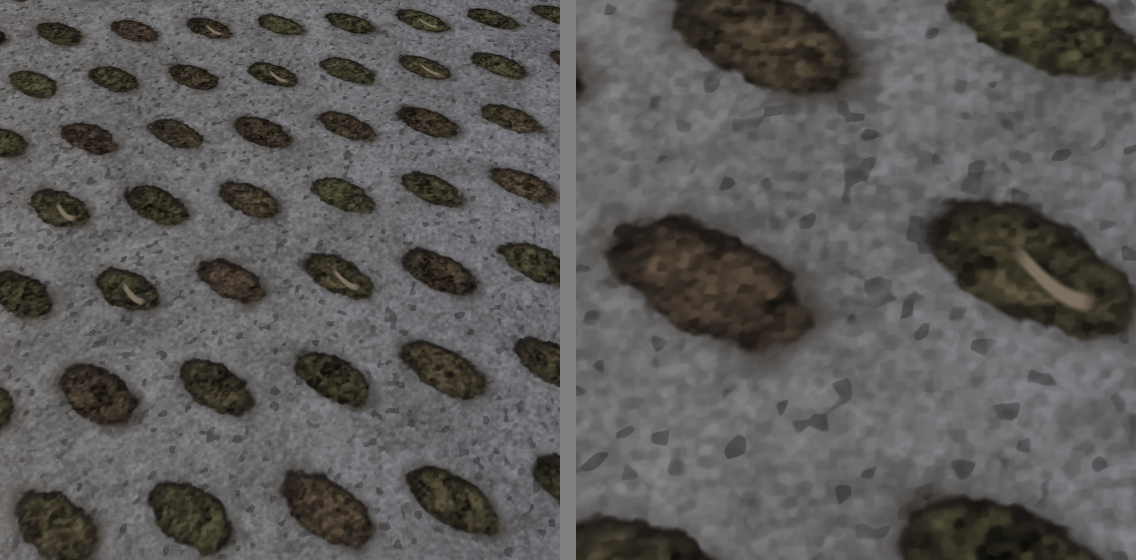
Left: the whole. Right: its middle third, enlarged.
A Shadertoy shader for this texture:

```glsl
// A weathered grey slab pierced by rows of slanted oval holes, seen in perspective.
// An inverse projection maps the canvas to a unit lattice with one oval per cell;
// smooth cellular noise adds grain, worn rims, soil in the holes and stains.

const vec3 SLAB_DARK  = vec3(0.31, 0.305, 0.30);
const vec3 SLAB_LIGHT = vec3(0.505, 0.505, 0.52);
const vec3 STAIN      = vec3(0.25, 0.235, 0.215);
const vec3 SOIL_BROWN = vec3(0.225, 0.185, 0.155);
const vec3 SOIL_MOSS  = vec3(0.215, 0.21, 0.15);
const vec3 RIM_SHADE  = vec3(0.10, 0.09, 0.085);
const vec3 STRAW      = vec3(0.48, 0.43, 0.37);

float hash(vec2 p) {
    vec3 q = fract(vec3(p.xyx) * 0.1031);
    q += dot(q, q.yzx + 33.33);
    return fract((q.x + q.y) * q.z);
}

// Cellular noise: random cell values blended by distance to jittered centres
float cellular(vec2 p) {
    vec2 base = floor(p);
    float total = 0.0, weight = 0.0;
    for (int y = -1; y <= 1; y++)
    for (int x = -1; x <= 1; x++) {
        vec2 id = base + vec2(x, y);
        vec2 centre = id + 0.15 + 0.7 * vec2(hash(id + 17.0), hash(id + 53.0));
        vec2 d = p - centre;
        float w = exp(-7.0 * dot(d, d));
        total += w * hash(id + 91.0);
        weight += w;
    }
    return total / weight;
}

// Canvas position (y down) to lattice position: x along a row, y away from the viewer
vec2 toLattice(vec2 p) {
    mat3 projection = mat3(0.2453, -0.0076, 0.0114,
                           0.0971, -0.1422, 0.1425,
                           0.0938,  0.9401, 1.0);
    vec3 q = inverse(projection) * vec3(p - vec2(0.006, 0.003), 1.0);
    return q.xy / q.z;
}

// Radius measured in slanted ovals: 1 lies on the edge
float ovalRadius(vec2 p) {
    return sqrt(13.24 * p.x * p.x + 22.18 * p.x * p.y + 24.2 * p.y * p.y);
}

vec3 slabColor(vec2 lattice, vec2 canvas) {
    float broad = cellular(lattice * 2.3);
    float patches = cellular(lattice * vec2(9.0, 11.0));
    float grain = cellular(lattice * vec2(25.0, 29.0) + 7.0);
    float fine = cellular(canvas * 170.0);
    float tone = 0.56 + 0.32 * (broad - 0.5) + 0.3 * (patches - 0.5)
               + 0.42 * (grain - 0.5) + 0.34 * (fine - 0.5);
    vec3 color = mix(SLAB_DARK, SLAB_LIGHT, clamp(tone, 0.0, 1.0));
    // Sparse dark pits
    float pits = 1.0 - smoothstep(0.06, 0.2, cellular(lattice * 17.0 + 40.0));
    color *= 1.0 - 0.28 * pits;
    // Warm on the left, cool on the right
    return color * mix(vec3(1.015, 1.0, 0.975), vec3(0.99, 1.0, 1.025), canvas.x);
}

vec3 soilColor(vec2 local, vec2 lattice, vec2 id, float r) {
    float clumps = cellular(lattice * vec2(13.0, 15.0) + 5.0);
    float crumbs = cellular(lattice * vec2(30.0, 34.0) + 23.0);
    vec3 color = mix(SOIL_BROWN, SOIL_MOSS, hash(id + 31.0));
    color *= 0.85 + 0.75 * (clumps - 0.5) + 0.7 * (crumbs - 0.5) + 0.25 * hash(id + 12.0);
    // Shade under the rim, deepest at the far side
    float farSide = smoothstep(-0.15, 0.2, local.y + 0.25 * local.x);
    color = mix(color, RIM_SHADE, smoothstep(0.6, 1.0, r) * mix(0.4, 0.85, farSide));
    // A pale straw in a few holes
    float across = abs(local.y + 0.55 * local.x + 0.05 * sin(12.0 * local.x));
    float along = abs(local.x - 0.08);
    float straw = (1.0 - smoothstep(0.015, 0.045, across)) * (1.0 - smoothstep(0.08, 0.16, along));
    return mix(color, STRAW, straw * step(0.88, hash(id + 77.0)));
}

void mainImage(out vec4 fragColor, in vec2 fragCoord) {
    vec2 canvas = fragCoord / iResolution.xy;
    canvas.y = 1.0 - canvas.y;
    vec2 lattice = toLattice(canvas);

    // One hole per cell, each slightly displaced, resized and chipped
    vec2 id = round(lattice);
    vec2 jitter = 0.04 * (vec2(hash(id + 3.0), hash(id + 8.0)) - 0.5);
    vec2 local = lattice - id - jitter;
    float size = mix(0.94, 1.05, hash(id + 61.0));
    float chips = 0.16 * (cellular(lattice * 9.0) - 0.5)
                + 0.10 * (cellular(lattice * 24.0) - 0.5);
    float r = ovalRadius(local) / size + chips;

    // Stains spread from both ends of the oval, more so toward the viewer
    float ends = smoothstep(0.08, 0.34, abs(dot(local, vec2(0.85, -0.53))));
    float spread = 1.0 - smoothstep(0.95, 1.42, r);
    float wear = mix(0.45, 1.0, hash(id + 45.0)) * mix(0.65, 1.0, step(0.0, local.x));
    vec3 slab = slabColor(lattice, canvas);
    slab = mix(slab, STAIN, spread * wear * mix(0.45, 0.95, ends));

    float edge = 0.07 + fwidth(canvas.x) * 8.0;
    float hole = 1.0 - smoothstep(1.0 - edge, 1.0 + edge, r);
    vec3 color = mix(slab, soilColor(local, lattice, id, r), hole);
    fragColor = vec4(color, 1.0);
}
```
